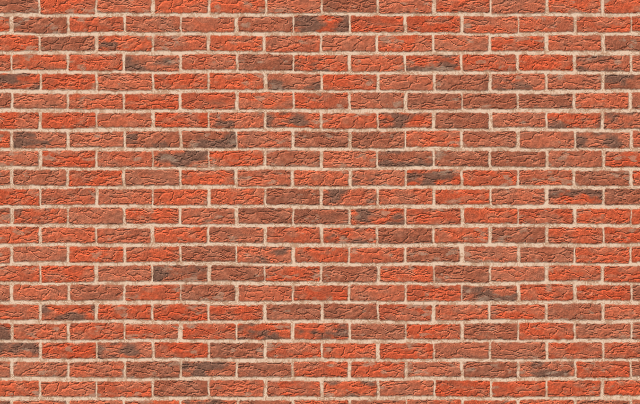
Give the GLSL for this texture, as a WebGL 1 fragment shader.

```glsl
precision highp float;
// Weathered red brick wall in running bond with pale, sandy mortar joints.
uniform vec2 u_resolution;

const vec2 GRID = vec2(11.37, 21.08);      // bricks across, courses down
const float BRICK_ASPECT = 2.93;           // brick pitch in course heights
const vec2 HALF_JOINT = vec2(0.072, 0.097);

const vec3 RED = vec3(0.76, 0.33, 0.21);
const vec3 ORANGE = vec3(0.80, 0.38, 0.25);
const vec3 DUSTY = vec3(0.73, 0.45, 0.34);
const vec3 BROWN = vec3(0.59, 0.34, 0.25);
const vec3 SOOT = vec3(0.47, 0.34, 0.28);
const vec3 MORTAR_DARK = vec3(0.76, 0.59, 0.47);
const vec3 MORTAR_LIGHT = vec3(0.92, 0.79, 0.68);

float hash(vec2 p) {
  vec3 q = fract(vec3(p.xyx) * 0.1031);
  q += dot(q, q.yzx + 33.33);
  return fract((q.x + q.y) * q.z);
}

float noise(vec2 p) {
  vec2 i = floor(p);
  vec2 f = fract(p);
  f = f * f * (3.0 - 2.0 * f);
  float low = mix(hash(i), hash(i + vec2(1.0, 0.0)), f.x);
  float high = mix(hash(i + vec2(0.0, 1.0)), hash(i + 1.0), f.x);
  return mix(low, high, f.y);
}

float fbm(vec2 p) {
  float sum = 0.0;
  float weight = 0.533;
  for (int i = 0; i < 4; i++) {
    sum += weight * noise(p);
    p = mat2(1.6, 1.2, -1.2, 1.6) * p + 7.3;
    weight *= 0.5;
  }
  return sum;
}

float roundedBox(vec2 p, vec2 halfSize, float radius) {
  vec2 d = abs(p) - halfSize + radius;
  return length(max(d, 0.0)) + min(max(d.x, d.y), 0.0) - radius;
}

// Rough clay relief with slanted folds and creases.
float clayHeight(vec2 p, float seed) {
  vec2 slanted = vec2(p.x + p.y * (seed - 0.5) * 2.0, p.y) * vec2(1.5, 3.2);
  float fold = abs(fbm(slanted + seed * 57.0) - 0.5);
  return 0.55 * fbm(p * 6.0 + seed * 91.0) + 0.45 * smoothstep(0.0, 0.07, fold);
}

vec3 clayColor(vec2 p, vec2 id, float seed) {
  float tone = hash(id + 41.0);
  vec3 color = mix(RED, ORANGE, hash(id + 13.0));
  color = mix(color, DUSTY, 0.6 * smoothstep(0.35, 0.75, tone));
  color = mix(color, BROWN, 0.75 * smoothstep(0.68, 0.92, tone));
  // Dusty bloom, burnt patches and small specks
  float bloom = fbm(p * vec2(1.6, 2.8) + seed * 37.0);
  float burnt = fbm(p * vec2(1.1, 2.2) + seed * 73.0 + 20.0);
  color = mix(color, DUSTY, 0.65 * smoothstep(0.45, 0.72, bloom));
  float sootiness = mix(0.25, 0.9, step(0.8, hash(id + 77.0)));
  color = mix(color, SOOT, sootiness * smoothstep(0.42, 0.68, burnt));
  return color * (0.9 + 0.2 * noise(p * 19.0 + seed * 11.0));
}

vec3 mortarColor(vec2 p) {
  float grain = 0.6 * fbm(p * 3.0) + 0.4 * noise(p * 17.0);
  return mix(MORTAR_DARK, MORTAR_LIGHT, smoothstep(0.2, 0.65, grain));
}

void main() {
  // Wall position in course heights, measured down from the top
  vec2 uv = gl_FragCoord.xy / u_resolution;
  vec2 wall = vec2(uv.x, 1.0 - uv.y) * GRID * vec2(BRICK_ASPECT, 1.0);
  float pixel = GRID.y / u_resolution.y;
  wall.y += 0.22 + 0.07 * (noise(wall * vec2(0.35, 0.6)) - 0.5);

  // Running bond: alternate courses shift by half a brick
  float course = floor(wall.y);
  float shift = mix(0.71, 0.207, mod(course, 2.0));
  float along = wall.x / BRICK_ASPECT - shift;
  vec2 id = vec2(floor(along), course) + 50.0;
  vec2 local = (vec2(fract(along), fract(wall.y)) - 0.5) * vec2(BRICK_ASPECT, 1.0);
  float seed = hash(id);

  // Irregular brick outline
  vec2 jitter = vec2(hash(id + 5.0), hash(id + 9.0)) - 0.5;
  vec2 halfSize = vec2(BRICK_ASPECT, 1.0) * 0.5 - HALF_JOINT;
  halfSize += 0.05 * (vec2(hash(id + 21.0), hash(id + 29.0)) - 0.5);
  vec2 p = local - jitter * vec2(0.08, 0.05);
  p += 0.09 * (vec2(fbm(wall * 3.0), fbm(wall * 3.0 + 31.0)) - 0.5);
  float edge = roundedBox(p, halfSize, 0.07) + 0.05 * (noise(wall * 9.0) - 0.5);
  float brickMask = 1.0 - smoothstep(-pixel, pixel, edge);

  // Clay surface lit from the upper left
  float slope = clayHeight(local, seed) - clayHeight(local - vec2(0.03, 0.06), seed);
  vec3 clay = clayColor(local, id, seed);
  clay *= 1.0 + clamp(slope * 0.9, -0.38, 0.22);
  float rim = smoothstep(-0.1, 0.0, edge);
  clay *= 1.0 - 0.2 * rim * smoothstep(-0.1, 0.3, p.y);

  // Mortar with a soft shadow under each brick and smears on the faces
  vec3 mortar = mortarColor(wall);
  float shade = roundedBox(p - vec2(0.02, 0.04), halfSize, 0.07);
  mortar *= 0.8 + 0.2 * smoothstep(-0.03, 0.04, shade);
  float smear = smoothstep(0.66, 0.78, fbm(wall * vec2(1.4, 2.6) + 63.0));
  clay = mix(clay, mortar, 0.55 * smear);

  gl_FragColor = vec4(mix(mortar, clay, brickMask), 1.0);
}
```
